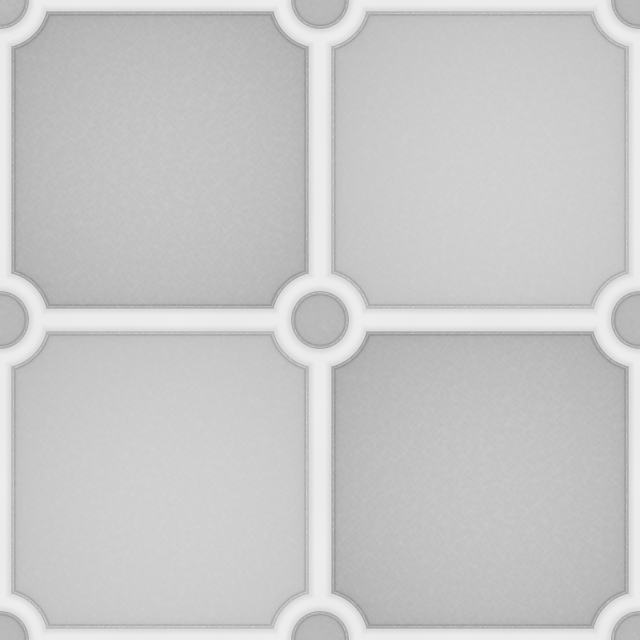
This pattern is drawn by a Shadertoy shader. Its source:

```glsl
vec2 hash2(vec2 p) {
    vec3 q = fract(p.xyx * vec3(0.1031, 0.1030, 0.0973));
    q += dot(q, q.yzx + 33.33);
    return fract((q.xx + q.yz) * q.zy);
}

// Distance to the nearest scattered point, wrapping after 'period' cells
float cellular(vec2 p, vec2 period) {
    vec2 cell = floor(p), f = fract(p);
    float nearest = 2.0;
    for (int y = -1; y <= 1; y++)
    for (int x = -1; x <= 1; x++) {
        vec2 o = vec2(x, y);
        vec2 point = o + hash2(mod(cell + o, period)) - f;
        nearest = min(nearest, dot(point, point));
    }
    return sqrt(nearest);
}

// Fine flecks stretched along both diagonals
float diagonalFlecks(vec2 uv) {
    vec2 diagonal = vec2(uv.x + uv.y, uv.x - uv.y);
    vec2 fine = vec2(150.0, 48.0);
    return cellular(diagonal * fine, fine) + cellular(diagonal * fine.yx, fine.yx) - 1.0;
}

// Negative in the grout, positive on tiles and corner discs
float stoneDistance(vec2 corner) {
    float r = length(corner);
    float grout = min(min(corner.x, corner.y) - 0.036, r - 0.150);
    return max(grout, 0.090 - r);
}

float ridge(float d, float center, float width) {
    float t = (d - center) / width;
    return exp(-t * t);
}

void mainImage(out vec4 fragColor, in vec2 fragCoord) {
    vec2 uv = fragCoord / iResolution.xy;
    vec2 p = uv * 2.0;
    vec2 id = floor(p);
    vec2 local = fract(p) - 0.5;
    vec2 corner = 0.5 - abs(local);
    float pixel = 2.0 / min(iResolution.x, iResolution.y);

    float d = stoneDistance(corner);
    float grain = cellular(uv * 220.0, vec2(220.0)) - 0.5;
    float flecks = diagonalFlecks(uv);

    // Checkered tiles with a soft off-center glow
    float dark = mod(id.x + id.y, 2.0);
    vec2 glow = local - mix(vec2(0.07, -0.08), vec2(0.03, -0.03), dark);
    float stone = mix(0.820, 0.778, dark) - mix(0.14, 0.21, dark) * dot(glow, glow);
    float disc = 1.0 - smoothstep(0.09, 0.11, length(corner));
    stone = mix(stone, 0.735, disc);
    stone += flecks * mix(0.012, 0.020, dark) + grain * 0.008;

    // Shaded bevel and twin outline along each stone
    float lineWidth = max(0.0033, 0.7 * pixel);
    stone -= 0.055 * exp(-max(d, 0.0) / 0.016);
    stone -= (0.085 + grain * 0.06) * ridge(d, 0.0105, lineWidth);
    stone += (0.060 + grain * 0.10) * ridge(d, 0.0055, lineWidth * 0.8);
    stone -= 0.050 * ridge(d, 0.0, lineWidth);

    // Rounded pale grout with faint mottling
    float mottle = sin(6.2831853 * (3.0 * uv.x + 5.0 * uv.y))
                 + sin(6.2831853 * (7.0 * uv.x - 4.0 * uv.y) + 1.7);
    float grout = 0.925 - 0.075 * smoothstep(-0.024, 0.0, d);
    grout += mottle * 0.002 + grain * 0.005;

    float edge = max(0.0022, 0.75 * pixel);
    float shade = mix(grout, stone, smoothstep(-edge, edge, d));
    fragColor = vec4(vec3(shade), 1.0);
}
```
